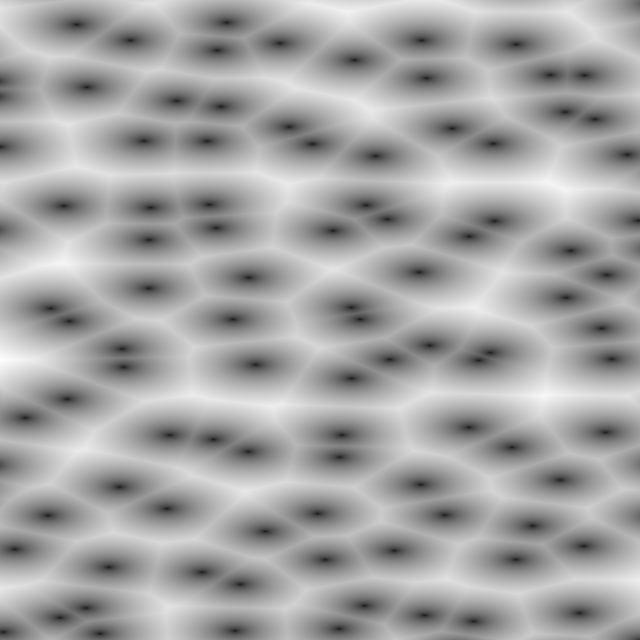
Reproduce this pattern procedurally as a WebGL 2 fragment shader.

```glsl
#version 300 es
precision highp float;

// Stretched cellular noise in grey: every pixel is shaded by the distance to
// its nearest scattered seed. Seeds are jittered on a grid of wide cells, and
// a power curve gives dark pinpoint cores, soft halos and pale ridges.

#define CELLS vec2(6.5, 14.3)   // grid cells across and up the canvas
#define OFFSET vec2(3.2, 7.7)   // part of the endless grid that is shown
#define JITTER 1.0              // 0 = regular grid, 1 = fully scattered
#define CORE_SOFTNESS 0.005     // rounds the tip of each core, in cells
#define TONE_GAIN 0.955         // brightness at one cell from a seed
#define TONE_POWER 0.43         // below 1 narrows the dark cores

uniform vec2 u_resolution;
out vec4 fragColor;

// Two random values in 0..1 for one grid cell
vec2 hash2(vec2 cell) {
    vec2 mixed = vec2(dot(cell, vec2(127.1, 311.7)),
                      dot(cell, vec2(269.5, 183.3)));
    return fract(sin(mixed) * 43758.5453);
}

// Distance to the nearest seed, in grid cells
float nearestSeed(vec2 p) {
    vec2 home = floor(p);
    float nearestSq = 1e3;
    for (int y = -2; y <= 2; y++) {
        for (int x = -2; x <= 2; x++) {
            vec2 cell = home + vec2(x, y);
            vec2 seed = cell + 0.5 + JITTER * (hash2(cell) - 0.5);
            vec2 toSeed = seed - p;
            nearestSq = min(nearestSq, dot(toSeed, toSeed));
        }
    }
    return sqrt(nearestSq + CORE_SOFTNESS * CORE_SOFTNESS);
}

void main() {
    vec2 uv = gl_FragCoord.xy / u_resolution;
    float dist = nearestSeed(uv * CELLS + OFFSET);

    // Distance to grey tone
    float grey = TONE_GAIN * pow(dist, TONE_POWER);
    fragColor = vec4(vec3(clamp(grey, 0.0, 1.0)), 1.0);
}
```
